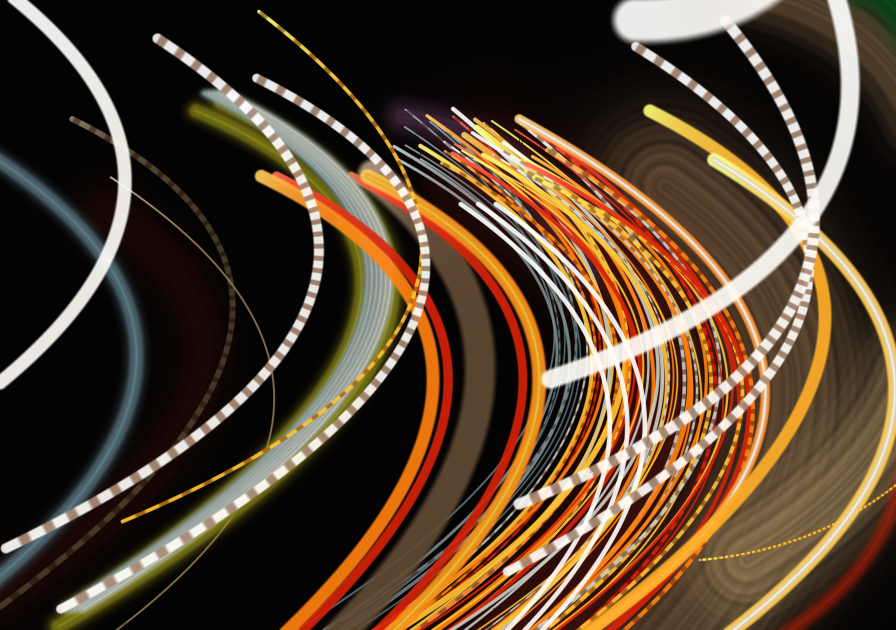
A Shadertoy shader for this background:

```glsl
#define SPAN 540.      // layout units per canvas height
#define STRANDS 46     // fine trails in the sheaf
#define PULSES 42.     // dashes along a pulsed trail
#define DASH_DEPTH .75 // darkness of pulse gaps
#define HEAD_HEAT .3   // brightness at trail heads
#define DENSE .92      // opacity of solid light
#define GRAIN .5       // streakiness of haze
#define ARC mat3x2     // start, bulge point, end

const vec3 NIGHT = vec3(.015, .01, .01), WHITE = vec3(1, .99, .97),
  SILVER = vec3(.78, .8, .76), STEEL = vec3(.4, .53, .58),
  BROWN = vec3(.38, .29, .2), TAN = vec3(.56, .47, .32),
  MAROON = vec3(.24, .06, .04), RED = vec3(.83, .13, .03),
  ORANGE = vec3(1, .5, .06), GOLD = vec3(1, .76, .2),
  OLIVE = vec3(.58, .56, .1), GREEN = vec3(.02, .32, .1),
  PLUM = vec3(.27, .16, .25);

vec2 pos;    // current point, y downward
vec3 light;  // colour gathered so far
float pixel; // pixel size in layout units

float hash(float n) { return fract(sin(n * 127.1) * 43758.5); }

float gradientNoise(float x) {
  float i = floor(x), f = x - i;
  float left = 2. * hash(i) - 1., right = 2. * hash(i + 1.) - 1.;
  return 2. * mix(left * f, right * (f - 1.), smoothstep(0., 1., f));
}

// Distance to a parabola and parameter along it
vec2 arcField(ARC arc) {
  vec2 control = 2. * arc[1] - .5 * (arc[0] + arc[2]);
  vec2 a = control - arc[0], b = arc[0] - 2. * control + arc[2], d = arc[0] - pos;
  float k = 1. / dot(b, b), kx = k * dot(a, b);
  float ky = k * (2. * dot(a, a) + dot(d, b)) / 3.;
  float s = ky - kx * kx;
  float q = kx * (2. * kx * kx - 3. * ky) + k * dot(d, a);
  float h = q * q + 4. * s * s * s;
  vec2 t;
  if (h >= 0.) {
    vec2 x = .5 * (vec2(1, -1) * sqrt(h) - q);
    vec2 root = sign(x) * pow(abs(x), vec2(1. / 3.));
    t = vec2(root.x + root.y - kx);
  } else {
    float z = sqrt(-s), v = acos(clamp(-.5 * q / (z * z * z), -1., 1.)) / 3.;
    t = vec2(2. * cos(v), -1.732 * sin(v) - cos(v)) * z - kx;
  }
  t = clamp(t, 0., 1.);
  float near = length(d + (2. * a + b * t.x) * t.x);
  float other = length(d + (2. * a + b * t.y) * t.y);
  return near < other ? vec2(near, t.x) : vec2(other, t.y);
}

ARC shift(ARC arc, float x) {
  vec2 move = vec2(x, 0);
  return ARC(arc[0] + move, arc[1] + move, arc[2] + move);
}

void haze(ARC arc, float radius, vec3 ink, float amount) {
  float d = arcField(arc).x;
  ink *= 1. + GRAIN * gradientNoise(d / 6.);
  light = mix(light, ink, amount * exp(-d * d / (radius * radius)));
}

void pulsedTrail(ARC arc, float radius, vec3 ink, float pulses) {
  vec2 f = arcField(arc);
  float edge = max(pixel * .8, .25 * radius);
  float cover = 1. - smoothstep(radius - edge, radius + edge, f.x);
  float gap = pulses > 0. ? smoothstep(-.2, .8, sin(f.y * pulses * 6.283)) : 0.;
  ink = min(ink + HEAD_HEAT * exp(-f.y * 14.), 1.);
  ink *= 1. - DASH_DEPTH * gap * vec3(.45, .6, .7);
  light = mix(light, ink, cover * DENSE);
}

void trail(ARC arc, float radius, vec3 ink) { pulsedTrail(arc, radius, ink, 0.); }

// Trail with a brighter core
void hotTrail(ARC arc, float radius, vec3 ink, vec3 core) {
  trail(arc, radius, ink);
  haze(arc, radius * .55, core, DENSE);
}

vec3 emberInk(float h) {
  return h < .27 ? SILVER : h < .54 ? RED : h < .78 ? ORANGE : GOLD;
}

void mainImage(out vec4 fragColor, in vec2 fragCoord) {
  pixel = SPAN / iResolution.y;
  pos = vec2(fragCoord.x, iResolution.y - fragCoord.y) * pixel;
  light = NIGHT;

  // Blurred glows
  haze(ARC(90,180, 170,330, 0,510), 22., MAROON, .4);
  haze(ARC(570,160, 680,340, 560,570), 62., BROWN, DENSE);
  haze(ARC(640,480, 730,410, 785,325), 42., TAN, .8);
  haze(ARC(655,-10, 738,30, 790,100), 29., BROWN, DENSE);
  haze(ARC(735,-15, 768,2, 790,40), 19., GREEN, DENSE);
  haze(ARC(420,150, 565,330, 430,560), 48., MAROON, DENSE);
  haze(ARC(345,100, 440,140, 500,230), 13., PLUM, DENSE);

  // Faint left trails
  haze(ARC(-5,135, 117,305, -5,498), 7., STEEL, DENSE);
  pulsedTrail(ARC(62,102, 198,282, 0,520), 2.5, TAN * .5, PULSES);
  trail(ARC(95,152, 235,340, 100,540), .8, TAN);

  // Central sheaf
  ARC inner = ARC(340,105, 470,320, 265,540), outer = ARC(470,125, 645,330, 510,550);
  for (int i = 0; i < STRANDS; i++) {
    float n = float(i), h = hash(n + 3.), s = (n + h) / float(STRANDS);
    ARC arc = inner + (outer - inner) * s;
    arc[0] += vec2(40, 55) * (vec2(hash(n + 71.), hash(n + 19.)) - .4);
    arc[2].x += 50. * (hash(n + 37.) - .5);
    vec3 ink = s < .16 ? mix(STEEL, SILVER, h) * .8 : emberInk(hash(n + 53.));
    pulsedTrail(arc, .7 + 2. * h * h, ink, hash(n + 91.) > .68 ? PULSES : 0.);
  }
  for (float x = 0.; x < 31.; x += 15.)
    trail(shift(ARC(395,175, 522,350, 430,545), x), 2., WHITE);
  hotTrail(ARC(445,102, 655,320, 500,545), 4., ORANGE, WHITE);

  // Warm bands and their red companions
  trail(ARC(320,150, 411,330, 290,545), 13., BROWN);
  ARC band = ARC(224,151, 371,318, 245,542);
  trail(shift(band, 77.), 3.8, RED);
  hotTrail(shift(band, 91.), 6., ORANGE, GOLD);

  // Pale and olive ribbon
  haze(ARC(168,95, 306,272, 60,522), 7., OLIVE, DENSE);
  haze(ARC(190,88, 331,283, 50,537), 8., OLIVE, DENSE);
  for (float x = 0.; x < 21.; x += 4.)
    haze(shift(ARC(175,80, 310,272, 52,522), x), 3.2, mix(STEEL, SILVER, .4 + .6 * hash(x)), DENSE);
  trail(shift(band, 13.), 4., RED);
  trail(band, 5.5, ORANGE);

  // Golden right trails
  haze(ARC(775,390, 745,475, 670,545), 6., RED, .6);
  pulsedTrail(ARC(600,480, 695,458, 775,410), 1., GOLD, PULSES);
  trail(ARC(557,95, 706,290, 500,545), 5.5, mix(ORANGE, GOLD, .7));
  hotTrail(ARC(612,137, 767,330, 625,543), 5.8, GOLD, WHITE);

  // Bright trails on top
  pulsedTrail(ARC(222,10, 357,245, 105,447), 1.6, GOLD, PULSES);
  trail(ARC(12,-2, 107,160, 0,328), 5.8, WHITE);
  pulsedTrail(ARC(135,33, 268,250, 5,470), 4.3, WHITE, PULSES);
  pulsedTrail(ARC(220,67, 357,270, 52,522), 3.8, WHITE, PULSES);
  pulsedTrail(ARC(545,40, 690,258, 435,490), 4., WHITE, PULSES);
  pulsedTrail(ARC(622,18, 685,250, 445,432), 4.8, WHITE, PULSES);
  trail(ARC(716,-5, 690,190, 472,325), 8., WHITE);
  trail(ARC(545,17, 605,10, 655,-14), 19., WHITE);

  fragColor = vec4(light, 1);
}
```
